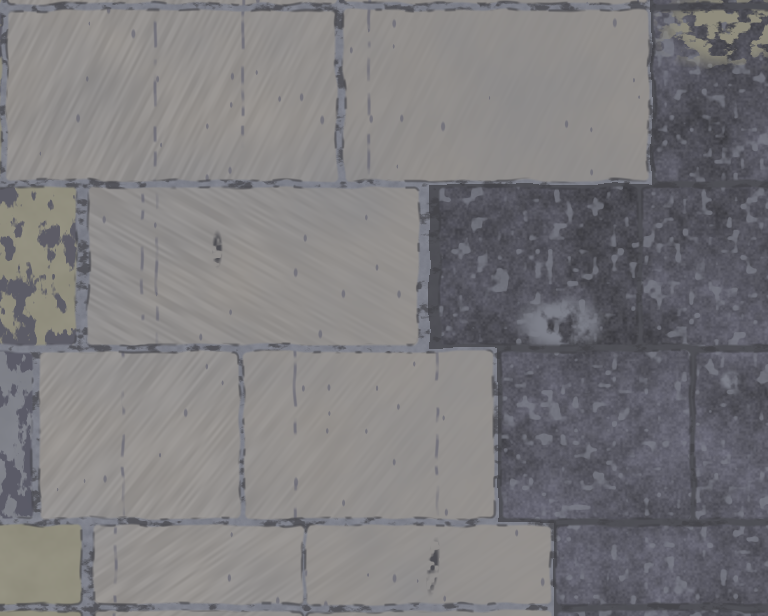
Reproduce this texture procedurally as a Shadertoy shader.

```glsl
const vec3 LIMESTONE = vec3(0.565, 0.555, 0.55);
const vec3 OCHRE = vec3(0.56, 0.55, 0.49);
const vec3 MORTAR = vec3(0.49, 0.50, 0.54);
const vec3 SOOT = vec3(0.25, 0.25, 0.27);
const vec3 SLATE = vec3(0.40, 0.40, 0.45);

// Bed joint heights, then head joint positions and half widths per course
const float BEDS[5] = float[5](0.793, 0.5625, 0.349, 0.1225, 0.011);
const vec4 HEADS[4] = vec4[4](
    vec4(0.005, 0.443, 0.848, 2.0), vec4(0.107, 0.559, 0.833, 2.0),
    vec4(0.047, 0.315, 0.648, 0.902), vec4(0.115, 0.396, 0.720, 2.0));
const vec4 HALF_WIDTHS[4] = vec4[4](
    vec4(0.004, 0.005, 0.004, 0.0), vec4(0.008, 0.014, 0.003, 0.0),
    vec4(0.005, 0.003, 0.005, 0.003), vec4(0.008, 0.002, 0.004, 0.0));
const vec3 HAIRLINES[4] = vec3[4](
    vec3(0.202, 0.316, 0.480), vec3(0.204, 0.185, 2.0),
    vec3(0.160, 0.384, 0.569), vec3(0.150, 0.397, 2.0));
const float SCRATCH_ANGLES[4] = float[4](1.1, -0.5, 0.9, 0.6);

float hash(vec2 p) {
    vec3 a = fract(vec3(p.xyx) * 0.1031);
    a += dot(a, a.yzx + 33.33);
    return fract((a.x + a.y) * a.z);
}

float noise(vec2 p) {
    vec2 i = floor(p), f = fract(p);
    f = f * f * (3.0 - 2.0 * f);
    return mix(mix(hash(i), hash(i + vec2(1, 0)), f.x),
               mix(hash(i + vec2(0, 1)), hash(i + vec2(1, 1)), f.x), f.y);
}

float fbm(vec2 p) {
    float sum = 0.0, gain = 0.5;
    for (int i = 0; i < 4; i++) {
        sum += gain * noise(p);
        p = p * 2.03 + 17.3;
        gain *= 0.5;
    }
    return sum / 0.9375;
}

float blob(vec2 p, vec2 centre, vec2 radius) {
    return 1.0 - smoothstep(0.4, 1.0, length((p - centre) / radius));
}

// Sparse upright pits, at most one per cell
float pits(vec2 p, float cells, float density) {
    vec2 id = floor(p * cells), f = fract(p * cells);
    vec2 centre = 0.25 + 0.5 * vec2(hash(id + 3.1), hash(id + 7.7));
    float size = mix(0.06, 0.17, hash(id + 11.9));
    return blob(f, centre, size * vec2(0.7, 1.5)) * step(hash(id), density);
}

float scratches(vec2 p, float angle) {
    vec2 along = vec2(cos(angle), sin(angle));
    vec2 q = vec2(dot(p, along), dot(p, vec2(-along.y, along.x)));
    return noise(q * vec2(22.0, 260.0)) - 0.5;
}

vec3 paleStone(vec2 p, int course, float id) {
    vec3 col = LIMESTONE + 0.02 * (hash(vec2(id, float(course) + 5.0)) - 0.5);
    col += vec3(0.05, 0.035, 0.01) * (fbm(p * 9.0) - 0.5);
    float scored = smoothstep(0.65, 0.15, p.x) * 0.05 + 0.012;
    col += scored * scratches(p, SCRATCH_ANGLES[course]);
    // Broken hairlines and pits
    float hair = 0.0;
    for (int i = 0; i < 3; i++) {
        float d = abs(p.x - HAIRLINES[course][i] - 0.003 * (noise(p.yy * 30.0) - 0.5));
        hair += 1.0 - smoothstep(0.0005, 0.0032, d);
    }
    col = mix(col, SLATE, 0.75 * hair * smoothstep(0.42, 0.8, noise(p * vec2(60.0, 90.0))));
    col = mix(col, SLATE, 0.7 * pits(p, 32.0, 0.16));
    float gouge = blob(p, vec2(0.283, 0.478), vec2(0.008, 0.027))
                + blob(p, vec2(0.564 + 0.1 * (p.y - 0.064), 0.064), vec2(0.009, 0.042));
    return mix(col, SOOT + 0.05, gouge * smoothstep(0.25, 0.6, noise(p * 190.0)));
}

vec3 wornStone(vec2 p, int course) {
    vec3 col = mix(OCHRE, MORTAR, course == 2 ? 0.9 : 0.0) + 0.05 * (fbm(p * 30.0) - 0.5);
    float decay = smoothstep(0.53, 0.62, fbm(p * vec2(75.0, 42.0)) + 0.12 * (0.5 - p.y));
    return mix(col, SLATE - 0.06, course == 3 ? 0.0 : 0.9 * decay);
}

vec3 darkStone(vec2 p, int course, float id) {
    float tone = fbm(p * 14.0) * 1.1 + 0.7 * (fbm(p * 90.0) - 0.5);
    tone += course >= 2 ? 0.12 : (course == 1 && id < 2.5 ? -0.22 : 0.0);
    vec3 col = mix(SOOT, SLATE, clamp(tone, 0.0, 1.15));
    col += 0.06 * (noise(p * 330.0) - 0.5);
    col = mix(col, MORTAR, 0.7 * smoothstep(0.72, 0.9, noise(p * 120.0) * 0.7 + fbm(p * 40.0) * 0.5));
    // Salt bloom and flaking pale crust
    float bloom = blob(p, vec2(0.73, 0.38), vec2(0.07, 0.045)) + blob(p, vec2(0.951, 0.307), vec2(0.016));
    col = mix(col, MORTAR, bloom * smoothstep(0.3, 0.6, fbm(p * 50.0)));
    float crust = blob(p, vec2(0.95, 0.765), vec2(0.12, 0.065));
    return mix(col, OCHRE, crust * smoothstep(0.43, 0.56, fbm(p * vec2(60.0, 90.0))));
}

void mainImage(out vec4 fragColor, in vec2 fragCoord) {
    float pixel = 1.0 / iResolution.x;
    vec2 p = fragCoord * pixel;
    vec2 q = p + 0.005 * (vec2(noise(p * 35.0), noise(p * 35.0 + 50.0)) - 0.5);

    // Locate the course and stone, with distances to their joints
    int course = 0;
    vec2 gap = vec2(1.0);
    for (int i = 0; i < 5; i++) {
        if (i < 4 && q.y < BEDS[i]) course = i;
        gap.y = min(gap.y, abs(q.y - BEDS[i]) - 0.0045);
    }
    float id = 0.0;
    for (int i = 0; i < 4; i++) {
        float x = q.x - HEADS[course][i];
        id += step(0.0, x);
        gap.x = min(gap.x, abs(x) - HALF_WIDTHS[course][i]);
    }
    float corner = 0.006;
    float inside = min(min(gap.x, gap.y), corner - length(max(corner - gap, 0.0)));
    bool dark = id >= (course == 1 ? 2.0 : 3.0);

    vec3 stone = paleStone(p, course, id);
    if (dark) stone = darkStone(p, course, id);
    else if (id < 0.5) stone = wornStone(p, course);

    // Crumbled mortar, sooty among the dark stones
    vec3 joint = MORTAR + 0.08 * (fbm(p * 120.0) - 0.5);
    joint = mix(joint, SOOT + 0.04, 0.8 * smoothstep(0.52, 0.72, fbm(p * vec2(65.0, 100.0))));
    if (dark) joint = mix(joint, SOOT, 0.75);
    float edge = max(1.5 * pixel, 0.0015);
    vec3 col = mix(joint, stone, smoothstep(-edge, edge, inside));
    float crack = 1.0 - smoothstep(0.0, 0.003, abs(inside));
    col = mix(col, SOOT, 0.6 * crack * smoothstep(0.5, 0.75, noise(p * 75.0)));
    fragColor = vec4(col, 1.0);
}
```
